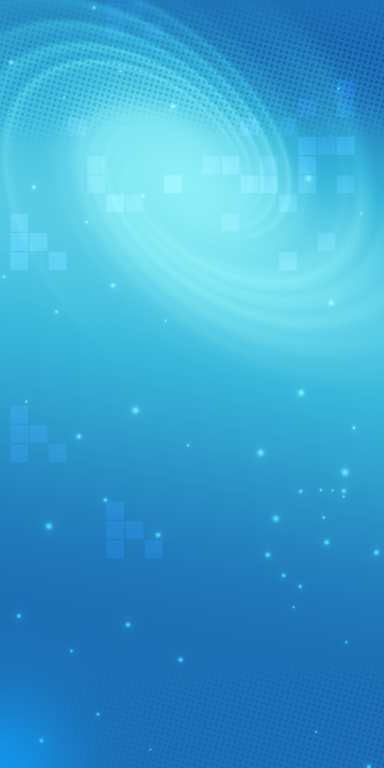
This background is drawn by a WebGL 1 fragment shader. Its source:

```glsl
precision highp float;
uniform vec2 u_resolution;

#define DEEP vec3(0.11, 0.44, 0.71)
#define MID vec3(0.22, 0.72, 0.86)
#define LIGHT vec3(0.62, 0.98, 0.99)
#define CORNER_BLUE vec3(0.07, 0.60, 0.94)
#define SPARK_COLOR vec3(0.20, 0.82, 1.0)
#define VORTEX_CENTER vec2(0.48, 1.55)
#define VORTEX_STRETCH 1.6
#define SPIRAL_PITCH 0.36
#define DOT_PITCH 0.0145
#define TILE_SIZE 0.05
#define SPARK_COUNT 50

const float PI = 3.14159;

vec2 hash2(vec2 p) {
    vec2 q = vec2(dot(p, vec2(127.1, 311.7)), dot(p, vec2(269.5, 183.3)));
    return fract(sin(q) * 43758.5);
}

float gradientNoise(vec2 p) {
    vec2 i = floor(p), f = fract(p);
    vec2 s = f * f * (3.0 - 2.0 * f);
    vec2 e = vec2(0.0, 1.0);
    float a = dot(hash2(i) * 2.0 - 1.0, f);
    float b = dot(hash2(i + e.yx) * 2.0 - 1.0, f - e.yx);
    float c = dot(hash2(i + e.xy) * 2.0 - 1.0, f - e.xy);
    float d = dot(hash2(i + e.yy) * 2.0 - 1.0, f - e.yy);
    return mix(mix(a, b, s.x), mix(c, d, s.x), s.y);
}

// Broad light: bright in the upper middle, dark at the foot and top right
float backdrop(vec2 p) {
    float rise = smoothstep(0.3, 1.36, p.y + 0.2 * (p.x - 0.5));
    float fall = smoothstep(1.45, 2.2, p.y + 0.3 * p.x);
    return 0.62 * rise * (1.0 - fall);
}

// Two families of log-spiral ridges on a tilted ellipse, with a glowing core
float vortex(vec2 p) {
    vec2 d = p - VORTEX_CENTER;
    vec2 axis = vec2(-0.766, 0.643);
    vec2 q = vec2(dot(d, axis) / VORTEX_STRETCH, dot(d, vec2(-axis.y, axis.x)));
    float r = max(length(q), 0.002);
    float phase = atan(q.y, q.x) - log(r) / SPIRAL_PITCH;
    float arms = 0.0;
    for (int i = 0; i < 12; i++) {
        float side = mod(float(i), 2.0);
        float rank = floor(float(i) / 2.0);
        float away = mod(phase - 1.6 - side * PI - rank * 0.42 + PI, 2.0 * PI) - PI;
        float front = mix(0.08, 0.18, side);
        float tail = mix(0.17, 0.34, side);
        float ridge = away < 0.0 ? exp(-away * away / (front * front)) : exp(-away / tail);
        arms += ridge * min(0.03 + 0.1 * rank, 0.23);
    }
    float strands = gradientNoise(vec2(cos(phase), sin(phase)) * 6.0 + 9.0);
    arms *= (1.0 + 0.7 * strands) * (1.0 - smoothstep(0.2, 0.53, r));
    return arms * smoothstep(0.06, 0.22, r) + 0.8 * exp(-r * r / 0.036);
}

float halftone(vec2 p) {
    vec2 g = mat2(0.966, 0.259, -0.259, 0.966) * p / DOT_PITCH;
    float aa = 0.7 / (u_resolution.x * DOT_PITCH);
    float spot = 1.0 - smoothstep(0.3 - aa, 0.3 + aa, length(fract(g) - 0.5));
    float top = smoothstep(1.60, 1.74, p.y) * (1.0 - smoothstep(1.84, 2.05, p.y));
    float foot = (1.0 - smoothstep(0.15, 0.36, p.y)) * (0.3 + 0.7 * p.x);
    return spot * (0.17 * top + 0.09 * foot);
}

// Stepped motif: a column of three cells with a descending diagonal
float motif(vec2 cell, vec2 corner) {
    vec2 k = vec2(cell.x - corner.x, corner.y - cell.y);
    float inside = step(-0.5, min(k.x, k.y)) * step(max(k.x, k.y), 2.5);
    return inside * max(step(k.x, 0.5), step(abs(k.x - k.y), 0.5));
}

float tiles(vec2 p) {
    vec2 g = (p - vec2(0.025, -0.005)) / TILE_SIZE;
    vec2 cell = floor(g);
    vec2 edge = 0.5 - abs(fract(g) - 0.5);
    float cover = smoothstep(0.0, 1.5 / (u_resolution.x * TILE_SIZE), min(edge.x, edge.y));
    float fixedTiles = 0.6 * motif(cell, vec2(0.0, 18.0)) + 0.6 * motif(cell, vec2(5.0, 13.0))
        + motif(cell, vec2(0.0, 28.0)) + 0.4 * motif(cell, vec2(5.0, 40.0));
    // Loose tiles gather in two patches beside the core
    vec2 c = (cell + 0.5) * TILE_SIZE;
    vec2 right = c - vec2(0.78, 1.57), left = c - vec2(0.27, 1.53);
    float density = 0.4 * exp(-dot(right, right) / 0.03) + 0.36 * exp(-dot(left, left) / 0.022);
    vec2 rnd = hash2(cell + 3.0);
    float loose = step(max(rnd.x, 0.03), density) * (0.45 + 0.5 * rnd.y);
    return cover * max(fixedTiles, loose);
}

// Evenly scattered points, every fourth one drawn to a cluster at lower right
float sparks(vec2 p) {
    float light = 0.0;
    for (int i = 0; i < SPARK_COUNT; i++) {
        float n = float(i) + 1.0;
        vec2 spread = fract(0.5 + n * vec2(0.7549, 0.5698)) * vec2(1.0, 2.0);
        vec2 cluster = vec2(0.77, 0.65) + (hash2(vec2(n, 2.0)) - 0.5) * vec2(0.3, 0.42);
        vec2 at = mix(spread, cluster, step(mod(n, 4.0), 0.5));
        float size = mix(0.0022, 0.0085, pow(hash2(vec2(n, 7.0)).x, 1.7));
        float d = length(p - at) / size;
        light += exp(-d * d) + 0.25 * exp(-d * 0.6);
    }
    return light;
}

void main() {
    vec2 p = gl_FragCoord.xy / u_resolution * vec2(1.0, 2.0);
    float level = mix(1.0, backdrop(p), exp(-2.2 * vortex(p)));
    level -= halftone(p) * (1.0 - smoothstep(0.65, 0.9, level));

    vec3 color = mix(DEEP, MID, min(level * 2.0, 1.0));
    color = mix(color, LIGHT, clamp(level * 2.0 - 1.0, 0.0, 1.0));
    color = mix(color, CORNER_BLUE, 0.85 * exp(-dot(p, p) / 0.035));
    float pale = clamp(level, 0.0, 1.0);
    color += tiles(p) * mix(vec3(0.02, 0.06, 0.15), vec3(0.09, 0.03, 0.02), pale);
    vec3 sparkColor = SPARK_COLOR + vec3(0.55, 0.2, 0.0) * pale;
    color = mix(color, max(color, sparkColor), min(sparks(p), 1.0));
    gl_FragColor = vec4(color, 1.0);
}
```
